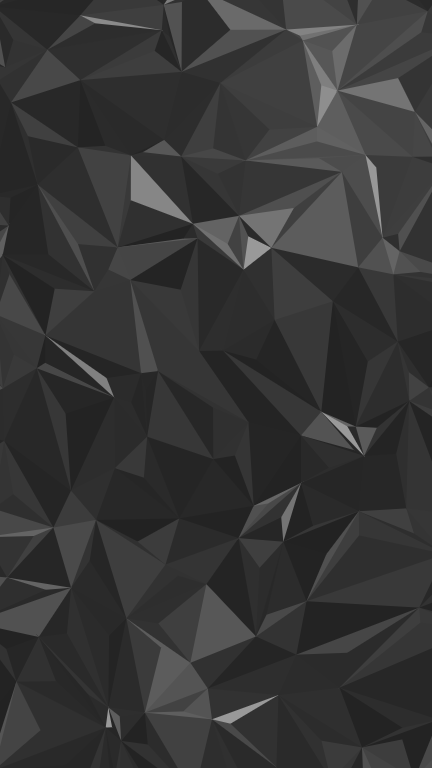
Reproduce this background procedurally as a Shadertoy shader.

```glsl
// Low-poly backdrop: irregular flat triangles in charcoal greys with a soft glow at the upper right.

const float CELLS = 7.2;               // grid cells across the canvas width
const float TILT = 0.42;               // grid rotation, radians
const float JITTER = 0.94;             // vertex scatter, below 1 keeps the mesh valid
const float SPLIT_CHANCE = 0.42;       // share of facets cut into three
const float FLOOR_TONE = 0.134;        // darkest grey
const float TONE_SPREAD = 0.064;       // mean lift above the darkest grey
const float SMALL_BOOST = 0.9;         // extra lift of small facets and slivers
const float MAX_TONE = 0.6;
const vec2 GLOW_CENTER = vec2(0.77, 1.55); // in canvas widths
const float GLOW_RADIUS = 0.25;
const float GLOW_TONE = 0.15;

// Integer hash: three random values in 0..1
vec3 hash3(vec2 cell, int salt) {
    uvec3 v = uvec3(ivec3(ivec2(cell) + 512, salt + 7));
    v = v * 1664525u + 1013904223u;
    v += v.yzx * v.zxy;
    v ^= v >> 16u;
    v += v.yzx * v.zxy;
    return vec3(v >> 8u) / 16777216.0;
}

mat2 rotation(float angle) {
    float c = cos(angle), s = sin(angle);
    return mat2(c, s, -s, c);
}

float cross2(vec2 a, vec2 b) { return a.x * b.y - a.y * b.x; }

float doubleArea(vec2 a, vec2 b, vec2 c) { return cross2(b - a, c - a); }

vec2 vertexAt(vec2 cell) {
    return cell + JITTER * (hash3(cell, 0).xy - 0.5);
}

// Distance to the line a-b, positive on its left
float edgeDistance(vec2 p, vec2 a, vec2 b) {
    return cross2(b - a, p - a) / max(length(b - a), 1e-5);
}

float coverage(vec2 p, vec2 a, vec2 b, vec2 c, float pixel) {
    float d = min(edgeDistance(p, a, b), min(edgeDistance(p, b, c), edgeDistance(p, c, a)));
    return clamp(0.5 + d / pixel, 0.0, 1.0);
}

// Exponential spread of greys: many dark facets, few bright ones
float facetTone(vec2 a, vec2 b, vec2 c, float rnd) {
    float small = 1.0 - smoothstep(0.03, 0.25, 0.5 * doubleArea(a, b, c));
    vec2 fromGlow = (a + b + c) / 3.0 - rotation(TILT) * GLOW_CENTER * CELLS;
    fromGlow /= GLOW_RADIUS * CELLS;
    float lift = -log(1.0 - 0.998 * rnd) * (1.0 + SMALL_BOOST * small);
    float glow = GLOW_TONE * exp(-dot(fromGlow, fromGlow));
    return min(FLOOR_TONE + TONE_SPREAD * lift + glow, MAX_TONE);
}

// Returns (tone * weight, weight)
vec2 facet(vec2 p, vec2 a, vec2 b, vec2 c, float rnd, float pixel) {
    float weight = coverage(p, a, b, c, pixel);
    return weight > 0.0 ? vec2(facetTone(a, b, c, rnd), 1.0) * weight : vec2(0.0);
}

// One triangle of the mesh, sometimes cut at an inner point
vec2 meshTriangle(vec2 p, vec2 a, vec2 b, vec2 c, vec2 cell, int salt, float pixel) {
    if (coverage(p, a, b, c, pixel) <= 0.0) return vec2(0.0);
    vec3 tones = hash3(cell, salt);
    if (hash3(cell, salt + 1).x > SPLIT_CHANCE) return facet(p, a, b, c, tones.x, pixel);
    vec3 w = hash3(cell, salt + 2) + 0.1;
    vec2 m = (a * w.x + b * w.y + c * w.z) / (w.x + w.y + w.z);
    return facet(p, a, b, m, tones.x, pixel)
         + facet(p, b, c, m, tones.y, pixel)
         + facet(p, c, a, m, tones.z, pixel);
}

void mainImage(out vec4 fragColor, in vec2 fragCoord) {
    float pixel = CELLS / iResolution.x;
    vec2 p = rotation(TILT) * fragCoord * pixel;
    vec2 home = floor(p);
    vec2 sum = vec2(0.0);

    // Scattered quads reach at most one cell beyond their own
    for (int y = -1; y <= 1; y++)
    for (int x = -1; x <= 1; x++) {
        vec2 cell = home + vec2(x, y);
        vec2 a = vertexAt(cell);
        vec2 b = vertexAt(cell + vec2(1, 0));
        vec2 c = vertexAt(cell + vec2(1, 1));
        vec2 d = vertexAt(cell + vec2(0, 1));

        // Pick a diagonal that stays inside the quad
        float fitAC = min(doubleArea(a, b, c), doubleArea(a, c, d));
        float fitBD = min(doubleArea(a, b, d), doubleArea(b, c, d));
        float bias = 0.5 * (hash3(cell, 1).x - 0.5);
        bool useAC = fitBD <= 0.0 || (fitAC > 0.0 && fitAC > fitBD + bias);

        sum += meshTriangle(p, a, b, useAC ? c : d, cell, 10, pixel);
        sum += meshTriangle(p, useAC ? a : b, c, d, cell, 20, pixel);
    }
    fragColor = vec4(vec3(sum.x / max(sum.y, 1e-4)), 1.0);
}
```
